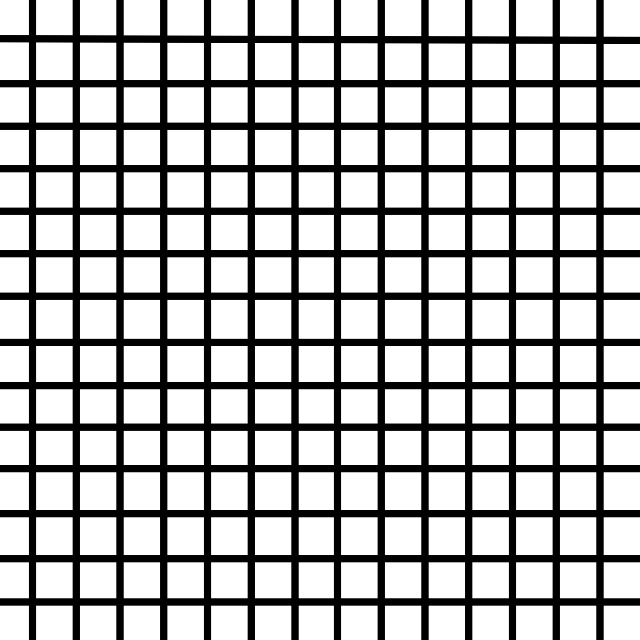
This pattern is drawn by a three.js fragment shader. Its source:

```glsl
const vec3 PAPER = vec3(1.0);
const vec3 INK = vec3(0.0);
const int LINES = 14;             // lines in each direction
const float LINE_WIDTH = 0.0114;
const float EDGE_SOFTNESS = 0.0008;

const float FIRST_COLUMN = 0.0508;
const float COLUMN_PITCH = 0.06836;
const float COLUMN_SLIP = 0.002;  // shift left of the right-hand columns
const float SLIP_START = 7.0;

const float FIRST_ROW = 0.0618;   // measured down from the top
const float ROW_PITCH = 0.0676;
const float ROW_RISE = 0.00143;   // unevenness of the upper rows
const float ROW_CREEP = 0.0012;
const float CREEP_OFFSET = 0.00263;
const float CREEP_END = 6.5;
const float DIP_ROW = 10.0;       // lower row that sits furthest off pitch
const float DIP_DEPTH = 0.0055;
const float DIP_RADIUS = 2.0;
const float TOP_TILT = 0.0026;    // fall of the top line across the canvas

varying vec2 vUv;

float columnCenter(float i) {
  return FIRST_COLUMN + COLUMN_PITCH * i - COLUMN_SLIP * step(SLIP_START - 0.5, i);
}

// Depth below the top edge, with uneven spacing between rows
float rowCenter(float i, float x) {
  float creep = min(ROW_RISE * i, CREEP_OFFSET - ROW_CREEP * i) * step(i, CREEP_END);
  float dip = DIP_DEPTH * max(0.0, 1.0 - abs(i - DIP_ROW) / DIP_RADIUS);
  float tilt = TOP_TILT * (x - 0.5) * (1.0 - step(0.5, i));
  return FIRST_ROW + ROW_PITCH * i + creep - dip + tilt;
}

void main() {
  vec2 p = vec2(vUv.x, 1.0 - vUv.y);

  // Distance to the nearest column and row
  vec2 nearest = vec2(1.0);
  for (int n = 0; n < LINES; n++) {
    float i = float(n);
    vec2 center = vec2(columnCenter(i), rowCenter(i, p.x));
    nearest = min(nearest, abs(p - center));
  }

  // Smooth line coverage
  vec2 blur = max(0.5 * fwidth(vUv), vec2(EDGE_SOFTNESS));
  vec2 halfWidth = vec2(0.5 * LINE_WIDTH);
  vec2 gap = smoothstep(halfWidth - blur, halfWidth + blur, nearest);

  gl_FragColor = vec4(mix(INK, PAPER, gap.x * gap.y), 1.0);
}
```
